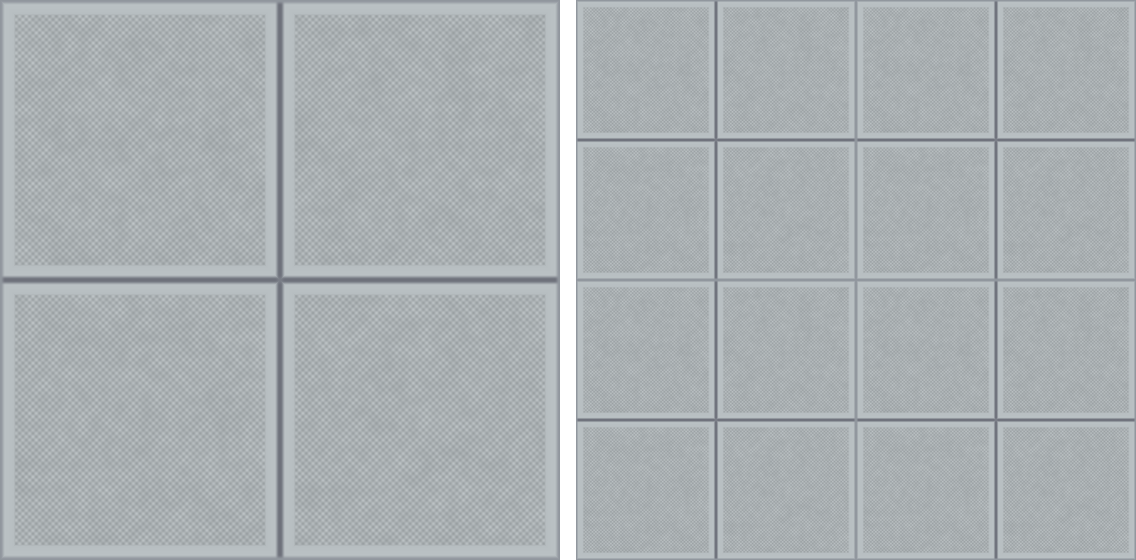
Left, the tile; right, the same tile 2 across and 2 down.
Reproduce this pattern procedurally as a WebGL 1 fragment shader.

```glsl
precision highp float;

uniform vec2 u_resolution;

const float TILES = 2.0;            // repeats across and down
const float GROOVE_HALF = 0.0108;   // lengths below are in tile units
const float GROOVE_SOFT = 0.0085;
const float PANEL_INSET = 0.0521;
const float PANEL_SOFT = 0.0050;
const float WEAVE_CELLS = 75.0;     // odd, so opposite panel sides agree
const float WEAVE_DEPTH = 0.056;
const float RIM_GLOW = 0.012;
const float MOTTLE_CELLS = 14.0;    // whole cells over the canvas
const float MOTTLE_DEPTH = 0.016;
const float GRAIN_CELLS = 44.0;
const float GRAIN_DEPTH = 0.024;
const float CROSSING_FADE = 0.35;

const vec3 FRAME_COLOR = vec3(0.718, 0.745, 0.757);
const vec3 PANEL_COLOR = vec3(0.662, 0.686, 0.696);
const vec3 GROOVE_COLOR = vec3(0.430, 0.443, 0.483);
const vec3 EDGE_COLOR = vec3(0.565, 0.587, 0.617);

const float PI = 3.14159;

vec2 hashGradient(vec2 cell) {
  float h = fract(sin(dot(cell, vec2(127.1, 311.7))) * 4375.85);
  return vec2(cos(2.0 * PI * h), sin(2.0 * PI * h));
}

float cornerNoise(vec2 cell, vec2 offset, vec2 corner, float period) {
  return dot(hashGradient(mod(cell + corner, period)), offset - corner);
}

// Gradient noise that wraps after a whole number of cells
float wrappedNoise(vec2 uv, float period) {
  vec2 p = uv * period;
  vec2 cell = floor(p);
  vec2 f = p - cell;
  vec2 w = f * f * f * (f * (f * 6.0 - 15.0) + 10.0);
  float low = mix(cornerNoise(cell, f, vec2(0.0, 0.0), period),
                  cornerNoise(cell, f, vec2(1.0, 0.0), period), w.x);
  float high = mix(cornerNoise(cell, f, vec2(0.0, 1.0), period),
                   cornerNoise(cell, f, vec2(1.0, 1.0), period), w.x);
  return mix(low, high, w.y);
}

// Soft checkerboard with dark checks in the panel corners
float checkWeave(vec2 tile) {
  vec2 cells = (tile - PANEL_INSET) / (1.0 - 2.0 * PANEL_INSET) * WEAVE_CELLS;
  vec2 wave = sin(PI * cells);
  return -wave.x * wave.y;
}

void main() {
  vec2 uv = gl_FragCoord.xy / u_resolution;
  vec2 p = uv * TILES;
  vec2 tile = fract(p);
  vec2 lineDist = min(tile, 1.0 - tile);
  float nearest = min(lineDist.x, lineDist.y);
  float pixel = TILES / min(u_resolution.x, u_resolution.y);

  // Raised frame, brightest beside the groove
  float rim = 1.0 - smoothstep(GROOVE_HALF, PANEL_INSET, nearest);
  vec3 color = FRAME_COLOR + RIM_GLOW * rim;

  // Woven panel with uneven tone and contrast
  float mottle = wrappedNoise(uv, MOTTLE_CELLS);
  float grain = wrappedNoise(uv, GRAIN_CELLS);
  float weave = checkWeave(tile) * WEAVE_DEPTH * (1.0 + 0.4 * grain);
  vec3 panel = PANEL_COLOR + weave + mottle * MOTTLE_DEPTH + grain * GRAIN_DEPTH;
  float panelSoft = max(PANEL_SOFT, 0.5 * pixel);
  float inPanel = smoothstep(PANEL_INSET - panelSoft, PANEL_INSET + panelSoft, nearest);
  color = mix(color, panel, inPanel);

  // Inner grooves are dark, those on the canvas border paler
  float soft = max(GROOVE_SOFT, 0.75 * pixel);
  vec2 groove = 1.0 - smoothstep(GROOVE_HALF - soft, GROOVE_HALF + soft, lineDist);
  vec2 inner = step(0.5, mod(floor(p + 0.5), TILES));
  vec2 innerGroove = groove * inner;
  vec2 edgeGroove = groove * (1.0 - inner);
  float crossing = innerGroove.x * innerGroove.y;
  vec3 grooveColor = mix(GROOVE_COLOR, EDGE_COLOR, CROSSING_FADE * crossing);
  color = mix(color, grooveColor, max(innerGroove.x, innerGroove.y));
  color = mix(color, EDGE_COLOR, max(edgeGroove.x, edgeGroove.y));

  gl_FragColor = vec4(color, 1.0);
}
```
